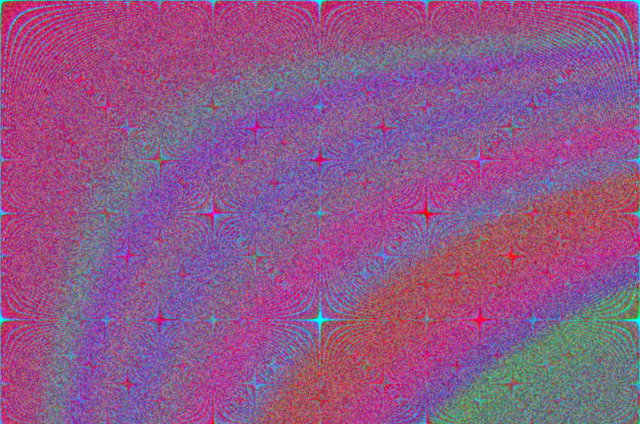
Give the GLSL for this pattern, as a Shadertoy shader.

```glsl
// Hyperbolic interference stars at rational grid points, over grainy curved colour bands.

const int HARMONICS = 18;                     // star grids, from 1 to 18 per canvas width
const float CURVATURE = 1344.0;               // stripe density of the first grid
const float STAR_RADIUS = 0.19;               // star reach, as a share of its grid step
const float STAR_CONTRAST = 0.19;
const float STAR_FALLOFF = 0.35;              // how fast finer grids grow weaker
const float HUE_CYCLES = 420.0;               // varies the hue from star to star
const vec3 STAR_PHASE = vec3(0.5, 0.0, 0.12); // red runs opposite to green and blue
const float GRAIN_CELLS = 420.0;              // grain cells per canvas width
const float GRAIN_CONTRAST = 0.27;
const float BAND_SCATTER = 0.010;             // roughness of the band borders
const float BAND_CONTRAST = 1.15;
const vec3 MEAN_TINT = vec3(0.55, 0.35, 0.55);
const float TAU = 6.2831853;

// Band positions, as the product of both distances from the upper left corner
const int STOPS = 15;
const float BAND_AT[STOPS] = float[STOPS](
    0.000, 0.030, 0.056, 0.078, 0.102, 0.132, 0.165, 0.205,
    0.248, 0.280, 0.325, 0.375, 0.425, 0.455, 0.560);
const vec3 BAND_TINT[STOPS] = vec3[STOPS](
    vec3(0.66, 0.26, 0.50), vec3(0.61, 0.30, 0.51), vec3(0.48, 0.44, 0.55),
    vec3(0.53, 0.30, 0.64), vec3(0.55, 0.37, 0.56), vec3(0.49, 0.35, 0.64),
    vec3(0.54, 0.38, 0.55), vec3(0.66, 0.27, 0.57), vec3(0.50, 0.40, 0.61),
    vec3(0.62, 0.34, 0.40), vec3(0.65, 0.31, 0.41), vec3(0.67, 0.26, 0.54),
    vec3(0.48, 0.33, 0.62), vec3(0.41, 0.52, 0.45), vec3(0.43, 0.46, 0.50));

vec3 hash3(vec2 p) {
    vec3 q = fract(p.xyx * vec3(0.1031, 0.1030, 0.0973));
    q += dot(q, q.yxz + 33.33);
    return fract((q.xxy + q.yzz) * q.zyx);
}

// Smooth colour noise around zero
vec3 grain(vec2 p) {
    vec2 cell = floor(p);
    vec2 f = smoothstep(0.0, 1.0, p - cell);
    vec3 low = mix(hash3(cell), hash3(cell + vec2(1.0, 0.0)), f.x);
    vec3 high = mix(hash3(cell + vec2(0.0, 1.0)), hash3(cell + 1.0), f.x);
    return mix(low, high, f.y) - 0.5;
}

// Slow background colour
vec3 bandTint(float product) {
    vec3 tint = BAND_TINT[0];
    for (int i = 1; i < STOPS; i++) {
        float blend = smoothstep(BAND_AT[i - 1], BAND_AT[i], product);
        tint = mix(tint, BAND_TINT[i], blend);
    }
    return mix(MEAN_TINT, tint, BAND_CONTRAST);
}

// One grid of stars, each with hyperbolic stripes that fade before they get too fine
vec3 starGrid(vec2 p, float harmonic) {
    vec2 star = floor(p * harmonic + 0.5);
    vec2 offset = p * harmonic - star;
    float reach = exp(-dot(offset, offset) / (STAR_RADIUS * STAR_RADIUS));
    // Stars of several grids that share a point also share a hue
    float hue = fract(HUE_CYCLES * star.x * star.y / (harmonic * harmonic));
    float phase = CURVATURE * offset.x * offset.y / harmonic + hue;
    return reach * cos(TAU * (phase + STAR_PHASE)) * pow(harmonic, -STAR_FALLOFF);
}

void mainImage(out vec4 fragColor, in vec2 fragCoord) {
    // Distances from the upper left corner, in canvas widths
    vec2 p = vec2(fragCoord.x, iResolution.y - fragCoord.y) / iResolution.x;

    // The grain grid is turned so that it does not line up with the canvas
    vec2 turned = mat2(0.8, 0.6, -0.6, 0.8) * p;
    vec3 noise = grain(turned * GRAIN_CELLS + 600.0);

    vec3 color = bandTint(p.x * p.y + noise.x * BAND_SCATTER);
    color += GRAIN_CONTRAST * noise;
    for (int i = 1; i <= HARMONICS; i++) {
        color += STAR_CONTRAST * starGrid(p, float(i));
    }
    fragColor = vec4(clamp(color, 0.0, 1.0), 1.0);
}
```
